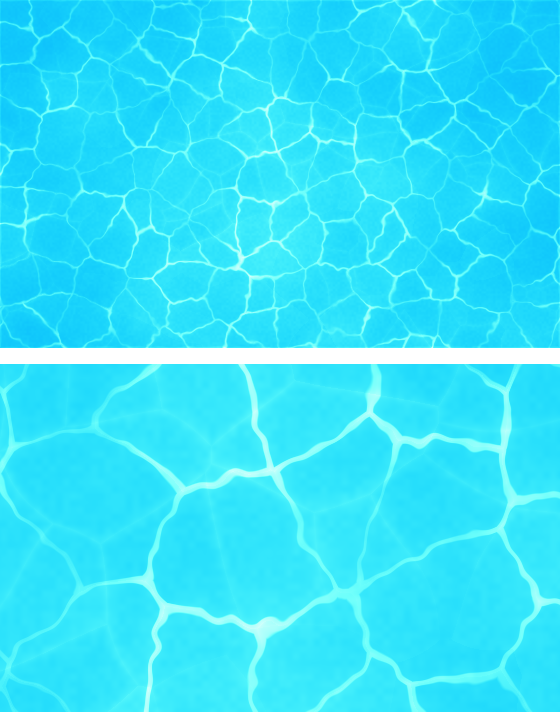
Top: the whole. Bottom: its middle third, enlarged.
A WebGL 2 fragment shader for this texture:

```glsl
#version 300 es
precision highp float;
// Sunlit pool water: a net of thin caustic lines over a cyan glow.
// Warped Voronoi borders give the lines, a fainter, softer net lies below,
// and layered noise makes the cloudy light and the fine grain.

#define CELLS 8.8          // cells per canvas height
#define JITTER 0.84        // irregularity of the cells
#define WOBBLE 0.085       // small bends in the lines, in cells
#define LINE_WIDTH 0.021   // half width of a line, in cells
#define LINE_LIGHT 0.47    // brightness added by the sharp net
#define DEEP_LIGHT 0.17    // brightness added by the soft net
#define CLOUD_LIGHT 0.62   // strength of the cloudy patches
#define GRAIN_LIGHT 0.10   // strength of the fine grain
#define GLOW_CENTRE vec2(0.51, 0.34)

uniform vec2 u_resolution;
out vec4 fragColor;

vec2 hash2(vec2 p) {
    vec3 q = fract(p.xyx * vec3(0.1031, 0.1030, 0.0973));
    q += dot(q, q.yzx + 33.33);
    return fract((q.xx + q.yz) * q.zy);
}

float noise(vec2 p) {
    vec2 i = floor(p), f = fract(p);
    f = f * f * (3.0 - 2.0 * f);
    float low = mix(hash2(i).x, hash2(i + vec2(1, 0)).x, f.x);
    float high = mix(hash2(i + vec2(0, 1)).x, hash2(i + vec2(1, 1)).x, f.x);
    return mix(low, high, f.y);
}

float fbm(vec2 p) {
    float sum = 0.0, weight = 0.5;
    for (int i = 0; i < 4; i++) {
        sum += weight * noise(p);
        p = mat2(1.6, 1.2, -1.2, 1.6) * p + 7.3;
        weight *= 0.5;
    }
    return sum / 0.9375;
}

vec2 warp(vec2 p, float frequency) {
    return vec2(noise(p * frequency + 3.7), noise(p * frequency + 51.2)) - 0.5;
}

// Returns distance to nearest border, to the second nearest, and a cell id.
vec3 voronoi(vec2 p) {
    vec2 cell = floor(p), f = fract(p), nearest = vec2(0), home = vec2(0);
    float best = 9.0;
    for (int y = -1; y <= 1; y++)
    for (int x = -1; x <= 1; x++) {
        vec2 g = vec2(x, y);
        vec2 r = g + 0.5 + JITTER * (hash2(cell + g) - 0.5) - f;
        if (dot(r, r) < best) { best = dot(r, r); nearest = r; home = g; }
    }
    vec2 border = vec2(9.0);
    for (int y = -2; y <= 2; y++)
    for (int x = -2; x <= 2; x++) {
        vec2 g = home + vec2(x, y);
        vec2 r = g + 0.5 + JITTER * (hash2(cell + g) - 0.5) - f;
        vec2 gap = r - nearest;
        if (dot(gap, gap) < 0.0001) continue;
        float d = dot(0.5 * (r + nearest), normalize(gap));
        if (d < border.x) border = vec2(d, border.x);
        else border.y = min(border.y, d);
    }
    return vec3(border, hash2(cell + home + 17.0).y);
}

// Maps light to water colour, from azure through cyan to near white.
vec3 waterColour(float light) {
    float l = max(light, 0.0);
    return clamp(vec3(0.055 + 0.27 * l * l, 0.74 + 0.22 * l, 0.985), 0.0, 1.0);
}

void main() {
    vec2 uv = gl_FragCoord.xy / u_resolution;
    vec2 p = gl_FragCoord.xy / u_resolution.y;
    float pixel = CELLS / u_resolution.y;

    // Broad glow and cloudy patches
    float light = 0.79 - 0.95 * length((uv - GLOW_CENTRE) * vec2(1.0, 0.62));
    light += CLOUD_LIGHT * (fbm(p * 4.2 + 11.0) - 0.5);

    // Soft lower net with faint facets
    vec2 q = p * CELLS + 40.0;
    vec2 deepPos = mat2(0.80, 0.45, -0.45, 0.80) * q + 0.5 * warp(q, 0.9);
    vec3 deep = voronoi(deepPos);
    float deepFade = smoothstep(0.35, 0.75, noise(q * 0.6 + 9.0));
    light += DEEP_LIGHT * deepFade * exp(-deep.x / 0.045);
    light += 0.09 * (deep.z - 0.5);

    // Sharp upper net, thicker at the junctions and uneven along its length
    vec2 netPos = q + 0.35 * warp(q, 0.8) + WOBBLE * (warp(q, 3.5) + warp(q, 7.0));
    vec3 net = voronoi(netPos);
    float strength = mix(0.45, 1.2, smoothstep(0.2, 0.8, noise(q * 1.3 + 70.0)));
    float junction = exp(-net.y / 0.07);
    float width = LINE_WIDTH * (0.6 + 0.6 * strength + 0.9 * junction);
    float line = 1.0 - smoothstep(max(width - pixel, 0.0), width + pixel, net.x);
    light += LINE_LIGHT * strength * line * (1.0 + 0.3 * junction);
    light += 0.14 * strength * exp(-net.x / 0.07);
    light += 0.10 * (net.z - 0.5);

    // Fine grain and a ragged pale rim
    light += GRAIN_LIGHT * (noise(p * 150.0) - 0.5);
    vec2 inset = min(uv, 1.0 - uv) * vec2(u_resolution.x / u_resolution.y, 1.0);
    float rim = 0.003 + 0.006 * noise(p * 35.0);
    light += 0.3 * (1.0 - smoothstep(0.0, rim, min(inset.x, inset.y)));

    fragColor = vec4(waterColour(light), 1.0);
}
```
